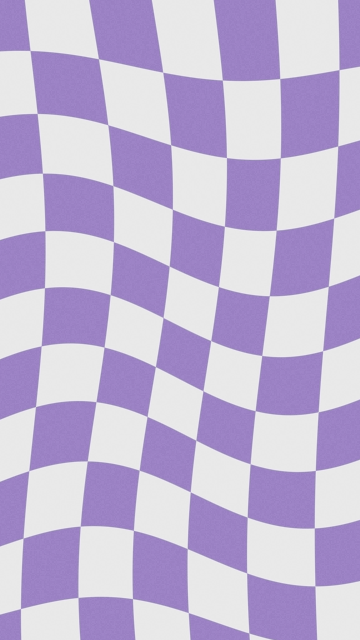
Write a WebGL 2 fragment shader that draws this pattern.

```glsl
#version 300 es
precision highp float;
// A lilac and off-white checkerboard bent into a flowing wave.
// Each grid line is a tilted sine curve whose shape drifts from line to line;
// the curves are inverted iteratively to find the cell under a point.

uniform vec2 u_resolution;
out vec4 outColor;

const vec3 LILAC      = vec3(0.610, 0.510, 0.770);
const vec3 LILAC_RIM  = vec3(0.590, 0.530, 0.715);
const vec3 PAPER      = vec3(0.912, 0.912, 0.912);
const vec3 PAPER_RIM  = vec3(0.930, 0.910, 0.960);
const float RIM_WIDTH   = 0.0035;  // soft colour bleed beside edges, in canvas widths
const float GRAIN_CELLS = 288.0;   // grain specks across the canvas
const float LILAC_GRAIN = 0.022;
const float PAPER_GRAIN = 0.005;

const float PI = 3.14159265;
const int   SOLVE_STEPS = 9;
const float SOLVE_SLOPE = 0.42;    // typical change of position per unit of line parameter

// Line number = centre + span * parameter, as (column, row).
const vec2 LINE_CENTRE = vec2(3.5, 5.0);
const vec2 LINE_SPAN   = vec2(2.5, 4.0);
const vec2 WAVE_FREQ   = vec2(5.362, 5.429);

// Cubics in the line parameter, one per line: offset, tilt, cosine, sine.
const mat4 COLUMN_SHAPE = mat4(
   0.5012,  0.3810, -0.0019,  0.0275,
  -0.0148, -0.0556,  0.0,     0.0315,
   0.0238, -0.0273, -0.0102,  0.0110,
  -0.0461,  0.0088,  0.0245, -0.0088);
const mat4 ROW_SHAPE = mat4(
   0.5039,  0.3585, -0.0178,  0.0230,
   0.0203,  0.0057, -0.0031,  0.0,
   0.0060, -0.0230, -0.0065,  0.0089,
   0.0483,  0.0113, -0.0221,  0.0);

float hash(vec2 p) {
  return fract(sin(dot(p, vec2(12.9898, 78.233))) * 43758.5453);
}

// Parameter of the curve that passes through pos at the point "along" its length.
float solveLine(mat4 shape, float freq, float along, float pos) {
  float s = along - 0.5;
  vec4 wave = vec4(1.0, s, cos(freq * s), sin(freq * s));
  float t = 0.0;
  for (int k = 0; k < SOLVE_STEPS; k++) {
    vec4 powers = vec4(1.0, t, t * t, t * t * t);
    t += (pos - dot(powers * shape, wave)) / SOLVE_SLOPE;
  }
  return t;
}

// Distance to the nearest whole line, in canvas widths, with alternating sign.
float lineDistance(float n) {
  float cellsPerWidth = length(vec2(dFdx(n), dFdy(n))) * u_resolution.x;
  return sin(PI * n) / (PI * cellsPerWidth);
}

void main() {
  vec2 uv = gl_FragCoord.xy / u_resolution;
  vec2 p = vec2(uv.x, 1.0 - uv.y);  // rows are counted from the top

  // Warped grid coordinates
  vec2 t = vec2(solveLine(COLUMN_SHAPE, WAVE_FREQ.x, p.y, p.x),
                solveLine(ROW_SHAPE, WAVE_FREQ.y, p.x, p.y));
  vec2 grid = LINE_CENTRE + LINE_SPAN * t;

  // Signed edge distance: positive inside lilac cells
  vec2 d = vec2(lineDistance(grid.x), lineDistance(grid.y));
  float edge = min(abs(d.x), abs(d.y)) * sign(d.x * d.y);

  // Cell colours with the thin bleed along their borders
  float rim = 1.0 - smoothstep(0.6 * RIM_WIDTH, 1.4 * RIM_WIDTH, abs(edge));
  float pixel = 0.8 / u_resolution.x;
  float ink = smoothstep(-pixel, pixel, edge);
  vec3 color = mix(mix(PAPER, PAPER_RIM, rim), mix(LILAC, LILAC_RIM, rim), ink);

  // Fine grain, stronger on the lilac
  vec2 speck = floor(uv * GRAIN_CELLS * vec2(1.0, u_resolution.y / u_resolution.x));
  color += (hash(speck) - 0.5) * mix(PAPER_GRAIN, LILAC_GRAIN, ink);

  outColor = vec4(color, 1.0);
}
```
